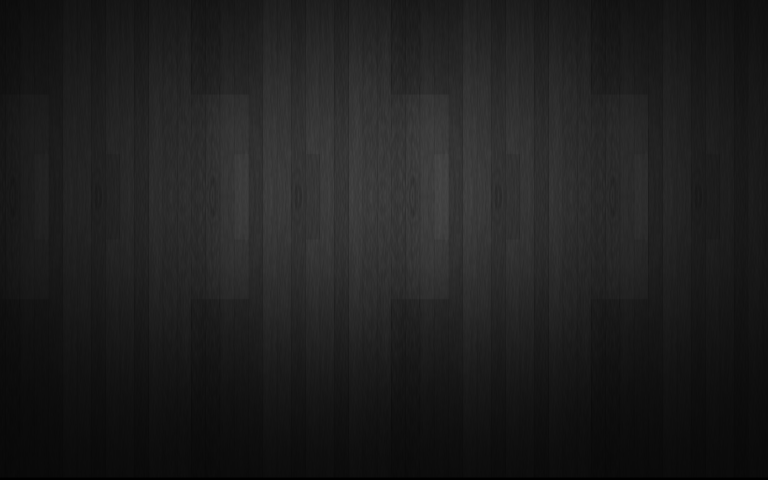
This texture is drawn by a WebGL 1 fragment shader. Its source:

```glsl
precision highp float;
uniform vec2 u_resolution;

const float TILE_WIDTH = 0.2604;
const float PLANKS = 14.0;
const float TILE_OFFSET = 0.026;
const float MIRROR_Y = 0.59;

float hash(vec2 p) {
  return fract(sin(dot(p, vec2(127.1, 311.7))) * 43758.5453);
}

float noise(vec2 p) {
  vec2 cell = floor(p);
  vec2 f = fract(p);
  f = f * f * (3.0 - 2.0 * f);
  float low = mix(hash(cell), hash(cell + vec2(1.0, 0.0)), f.x);
  float high = mix(hash(cell + vec2(0.0, 1.0)), hash(cell + vec2(1.0)), f.x);
  return mix(low, high, f.y);
}

float isPlank(float plank, float index) {
  return 1.0 - step(0.5, abs(plank - index));
}

// Base shade of each plank, with a step where two boards meet end to end
float plankTone(float plank, float rise, float blur) {
  float tone = 1.0 + 0.07 * (hash(vec2(plank, 3.0)) - 0.5);
  tone -= 0.13 * (isPlank(plank, 2.0) + isPlank(plank, 8.0));
  tone -= 0.07 * (isPlank(plank, 5.0) + isPlank(plank, 11.0));
  tone += 0.05 * (isPlank(plank, 0.0) + isPlank(plank, 3.0) + isPlank(plank, 9.0));

  float longBoard = smoothstep(0.213 - blur, 0.213 + blur, rise);
  float longGroup = isPlank(plank, 12.0) + isPlank(plank, 13.0)
                  + isPlank(plank, 0.0) + isPlank(plank, 1.0);
  tone -= longGroup * longBoard * 0.15;
  tone -= isPlank(plank, 12.0) * (1.0 - longBoard) * 0.04;

  float shortBoard = 1.0 - smoothstep(0.089 - blur, 0.089 + blur, rise);
  tone -= isPlank(plank, 6.0) * shortBoard * 0.10;
  tone += isPlank(plank, 1.0) * shortBoard * 0.08;
  return tone;
}

// Fine fibres stretched along the board
float fibres(vec2 p, float plank) {
  vec2 q = p + vec2(plank * 7.3, 0.0);
  float broad = noise(q * vec2(260.0, 9.0));
  float fine = noise(q * vec2(620.0, 45.0));
  float pores = noise(q * vec2(900.0, 110.0));
  return 0.07 * (broad - 0.5) + 0.10 * (fine - 0.5) + 0.09 * (pores - 0.5);
}

// Nested oval rings around the heart of a board
float heartRings(vec2 offset, float seed) {
  float wobble = noise(offset * vec2(150.0, 25.0) + seed);
  float radius = length(offset * vec2(190.0, 22.0)) + 0.5 * wobble;
  float rings = 0.5 + 0.5 * sin(radius * 9.0);
  return rings * (1.0 - smoothstep(0.6, 2.2, radius));
}

// Soft light, falling off faster towards the floor
float glow(vec2 uv, vec2 center) {
  vec2 d = uv - center;
  float fall = mix(6.8, 5.5, step(0.0, d.y));
  return 0.035 + 0.207 * exp(-4.6 * d.x * d.x - fall * d.y * d.y);
}

void main() {
  vec2 uv = gl_FragCoord.xy / u_resolution;
  vec2 pixel = 1.0 / u_resolution;
  float rise = abs(uv.y - MIRROR_Y);

  // Repeating planks
  float tileX = mod(uv.x - TILE_OFFSET, TILE_WIDTH);
  float plankWidth = TILE_WIDTH / PLANKS;
  float plank = min(floor(tileX / plankWidth), PLANKS - 1.0);
  float localX = tileX - plank * plankWidth;
  float edge = min(localX, plankWidth - localX);
  vec2 boardPoint = vec2(localX, rise);

  // Wood shading
  float wood = plankTone(plank, rise, pixel.y);
  wood += fibres(boardPoint, plank);
  vec2 heart = vec2(localX - 0.5 * plankWidth, rise);
  float figured = isPlank(plank, 13.0) + isPlank(plank, 5.0);
  wood -= 0.16 * figured * heartRings(heart, plank);
  float archX = heart.x * 170.0;
  float arch = sin(rise * 130.0 + archX * archX * 2.0 + noise(boardPoint * vec2(90.0, 18.0)) * 3.0);
  wood += 0.025 * arch * step(0.55, hash(vec2(plank, 9.0)));
  wood -= 0.09 * (1.0 - smoothstep(0.0, max(0.0014, pixel.x), edge));

  // Light and the dark strip at the floor
  float shade = glow(uv, vec2(0.5, 0.61)) * wood;
  shade *= smoothstep(0.003, 0.003 + 2.0 * pixel.y, uv.y);
  gl_FragColor = vec4(vec3(shade), 1.0);
}
```
